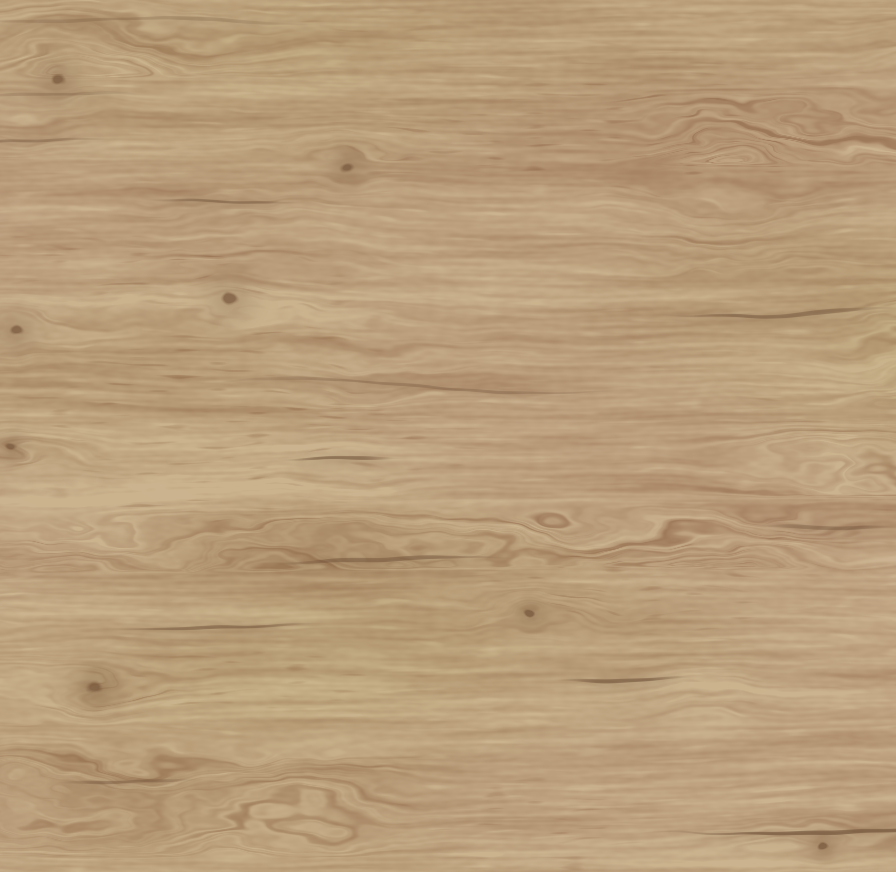
Reproduce this texture procedurally as a WebGL 2 fragment shader.

```glsl
#version 300 es
precision highp float;
// Pale brown wood with horizontal grain. Stretched gradient noise makes the
// fibres; a warped height coordinate bends them into flowing figure and around
// knots, and thin tapering dark cracks run along the grain.

uniform vec2 u_resolution;
out vec4 fragColor;

float hash(vec2 p) {
  vec3 q = fract(vec3(p.xyx) * vec3(0.1031, 0.1030, 0.0973));
  q += dot(q, q.yzx + 33.33);
  return fract((q.x + q.y) * q.z);
}

vec2 gradient(vec2 cell) {
  float angle = 6.2832 * hash(cell + 57.0);
  return vec2(cos(angle), sin(angle));
}

float noise(vec2 p) {
  vec2 i = floor(p), f = p - i;
  vec2 s = f * f * f * (f * (f * 6.0 - 15.0) + 10.0);
  vec2 e = vec2(1.0, 0.0);
  float low = mix(dot(gradient(i), f), dot(gradient(i + e), f - e), s.x);
  float high = mix(dot(gradient(i + e.yx), f - e.yx),
                   dot(gradient(i + 1.0), f - 1.0), s.x);
  return mix(low, high, s.y);
}

float fbm(vec2 p) {
  float sum = 0.0, amp = 1.0;
  for (int i = 0; i < 4; i++) {
    sum += amp * noise(p);
    p = p * 2.03 + 17.3;
    amp *= 0.48;
  }
  return sum;
}

void main() {
  vec2 p = gl_FragCoord.xy / u_resolution.y;
  float pixel = 1.0 / u_resolution.y;

  // Gentle waviness shared by everything that follows the grain
  float wavy = p.y + 0.018 * noise(p * vec2(1.4, 3.7) + 4.2)
             + 0.004 * noise(p * vec2(5.3, 13.0));

  // Uneven horizontal bands, some holding strong figure
  float band = wavy * 9.0 + 0.9 * noise(vec2(3.3, wavy * 3.1));
  float id = floor(band), f = band - id;
  float bandTone = mix(hash(vec2(id, 5.0)), hash(vec2(id + 1.0, 5.0)),
                       smoothstep(0.84, 1.0, f));
  float figure = smoothstep(0.0, 0.38, noise(vec2(p.x * 1.7 + id * 5.3, id * 3.7 + 0.5)));

  // Knots: dark cores that spread the grain around them
  float knotBend = 0.0, knotDark = 0.0;
  for (int i = 0; i < 8; i++) {
    float k = float(i);
    vec2 centre = vec2(1.03 * hash(vec2(k, 21.0)), (k + hash(vec2(k, 37.0))) / 8.0);
    vec2 d = p - centre;
    float size = mix(0.005, 0.011, hash(vec2(k, 43.0)));
    float r = length(d * vec2(0.8, 1.1)) + 0.005 * noise(p * 75.0);
    knotDark += 0.7 * smoothstep(size, 0.1 * size, r)
              + 0.25 * exp(-dot(d, d) / (9.0 * size * size));
    knotBend -= 0.85 * d.y * exp(-dot(d * vec2(1.0, 1.3), d) / (14.0 * size * size));
    figure = max(figure, 0.75 * exp(-dot(d * d, vec2(90.0, 700.0))));
  }

  // Height across the grain, warped into loops inside the figure
  figure *= smoothstep(0.0, 0.08, f) * smoothstep(1.0, 0.65, f);
  float across = wavy + knotBend
               + 0.085 * figure * fbm(vec2(p.x * 4.2, p.y * 11.0) + id * 19.0);

  // Tone from broad streaks down to fine fibres
  float tone = 1.0 * (bandTone - 0.5) + 0.18;
  tone += 2.0 * noise(vec2(p.x * 0.9, across * 13.0));
  tone += 1.7 * noise(vec2(p.x * 2.1 + 8.0, across * 43.0));
  tone += 1.7 * noise(vec2(p.x * 4.5, across * 117.0));
  tone += 1.3 * noise(vec2(p.x * 13.0, across * 211.0 + 3.0));
  tone += 0.6 * noise(p * vec2(70.0, 190.0));
  tone += 0.7 * noise(p * vec2(3.0, 5.0) + 31.0);

  // Growth lines in the figure, scattered pores and pale flecks
  float growth = smoothstep(0.08, 0.5, noise(vec2(p.x * 3.5, across * 74.0 + 9.0)));
  tone -= growth * (0.5 + 2.2 * figure);
  float poreZone = smoothstep(-0.15, 0.4, noise(p * vec2(2.0, 9.0) + 12.0));
  tone -= 2.2 * poreZone * smoothstep(0.25, 0.6, noise(vec2(p.x * 22.0, across * 170.0)));
  tone += 1.2 * smoothstep(0.25, 0.6, noise(vec2(p.x * 17.0 + 5.0, across * 140.0)));

  // Long cracks with a soft shadow below, tapering at both ends
  float crack = 0.0;
  for (int i = 0; i < 13; i++) {
    float k = float(i);
    float along = p.x - 1.03 * hash(vec2(k, 71.0));
    float reach = mix(0.07, 0.3, hash(vec2(k, 83.0)));
    float taper = smoothstep(1.0, 0.3, abs(along) / reach);
    float height = (k + hash(vec2(k, 97.0))) / 13.0 + 0.018 * noise(vec2(p.x * 3.1, k + 0.4))
                 + 0.003 * noise(vec2(p.x * 17.0, k + 0.7));
    float d = wavy - height;
    float width = 0.0016 * taper * (0.7 + noise(vec2(p.x * 11.0, k + 0.3)));
    float line = 1.0 - smoothstep(width, width + 1.3 * pixel, abs(d));
    float shadow = exp(-abs(d) / (d < 0.0 ? 0.008 : 0.003));
    float strength = mix(0.35, 1.0, hash(vec2(k, 113.0)));
    crack += taper * strength * (0.6 * line + 0.22 * shadow);
  }

  // Colour: tan ramp, drifting between yellow and rosy, then dark marks
  tone = clamp(tone, -3.6, 1.8);
  vec3 colour = vec3(0.735, 0.626, 0.486) + tone * vec3(0.033, 0.042, 0.039);
  colour += vec3(0.008, -0.003, 0.014) * 2.0 * noise(p * vec2(1.3, 3.3) + 60.0);
  colour = mix(colour, vec3(0.46, 0.33, 0.22), clamp(knotDark, 0.0, 0.75));
  colour = mix(colour, vec3(0.43, 0.31, 0.21), clamp(crack, 0.0, 0.8));
  fragColor = vec4(colour, 1.0);
}
```
